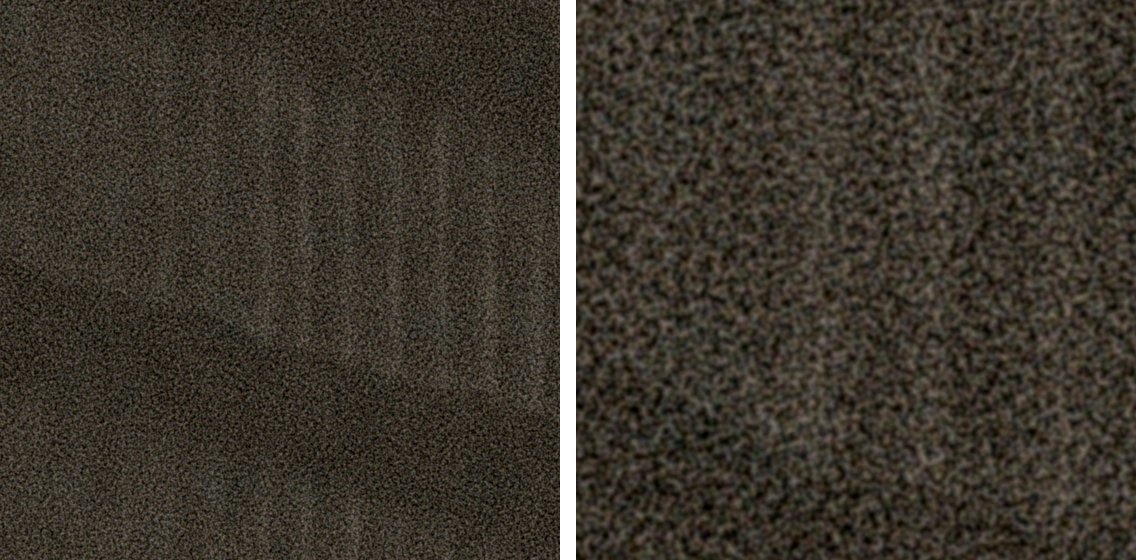
Left, the full canvas; right, a detail of the centre.
This texture is drawn by a three.js fragment shader. Its source:

```glsl
// Dark brown grainy cloth with slanted tiers of faint vertical ribs.
varying vec2 vUv;

const vec3 BASE_COLOR = vec3(0.226, 0.200, 0.163);
const vec3 TONE_TINT = vec3(1.0, 0.97, 0.94);     // how brightness moves each channel
const vec3 TEAL_SHIFT = vec3(-0.016, 0.002, 0.005);

const float GRAIN_FREQ = 145.0;
const float FINE_FREQ = 245.0;
const float GRAIN_GAIN = 0.205;
const float FINE_GAIN = 0.200;
const float CHROMA_FREQ = 130.0;
const float CHROMA_GAIN = 0.055;
const float MOTTLE_GAIN = 0.046;
const float BLOTCH_FREQ = 42.0;
const float BLOTCH_GAIN = 0.022;

const float TIER_SLOPE = 0.32;
const float TIER_START = 0.54;
const float TIER_PERIOD = 0.74;
const float PANEL_SHARE = 0.68;   // lit part of each tier
const float PANEL_LIGHT = 0.009;
const float FOLD_DARK = -0.026;
const float LEDGE_LIGHT = 0.020;

const float RIB_SPACING = 0.082;
const float RIB_WIDTH = 0.011;
const float RIB_LIGHT = 0.066;
const float RIB_SHADE = 0.020;

float hash(vec2 p) {
  vec3 q = fract(vec3(p.xyx) * 0.1031);
  q += dot(q, q.yzx + 33.33);
  return fract((q.x + q.y) * q.z);
}

vec2 gradient(vec2 cell) {
  float angle = 6.2832 * hash(cell);
  return vec2(cos(angle), sin(angle));
}

// Gradient noise, roughly -0.7 to 0.7
float noise(vec2 p) {
  vec2 i = floor(p);
  vec2 f = p - i;
  vec2 w = f * f * f * (f * (f * 6.0 - 15.0) + 10.0);
  vec2 e = vec2(1.0, 0.0);
  float low = mix(dot(gradient(i), f), dot(gradient(i + e.xy), f - e.xy), w.x);
  float high = mix(dot(gradient(i + e.yx), f - e.yx), dot(gradient(i + e.xx), f - e.xx), w.x);
  return mix(low, high, w.y);
}

float fbm(vec2 p) {
  float sum = 0.0;
  float gain = 0.6;
  for (int octave = 0; octave < 4; octave++) {
    sum += gain * noise(p);
    p = p * 2.03 + 17.3;
    gain *= 0.55;
  }
  return sum;
}

vec2 rotate(vec2 p, float angle) {
  float c = cos(angle);
  float s = sin(angle);
  return vec2(c * p.x - s * p.y, s * p.x + c * p.y);
}

// Narrow light ridges, each with a soft shadow to its right
float ribs(vec2 p, float tier) {
  float x = p.x + 0.006 * noise(vec2(p.x * 4.0, p.y * 5.0) + 40.0);
  float column = floor(x / RIB_SPACING);
  float sum = 0.0;
  for (int k = -1; k <= 1; k++) {
    float id = column + float(k);
    vec2 seed = vec2(id + 50.0, tier + 9.0);
    float center = (id + 0.68 + 0.24 * (hash(seed) - 0.5)) * RIB_SPACING;
    float d = (x - center) / RIB_WIDTH;
    float strength = mix(0.55, 1.0, hash(seed + 23.0));
    sum += strength * (RIB_LIGHT * exp(-d * d) - RIB_SHADE * exp(-0.4 * (d - 2.6) * (d - 2.6)));
  }
  float wear = clamp(0.85 + 0.9 * noise(vec2(p.x * 11.0, p.y * 7.0)), 0.3, 1.2);
  return sum * wear * mix(0.3, 0.9, smoothstep(0.2, 0.6, p.x));
}

// Lit panels, dark folds between them and a thin ledge at each panel foot
float tiers(vec2 p) {
  float slant = p.y + TIER_SLOPE * p.x + 0.07 * fbm(p * 5.0 + 3.0);
  float t = (slant - TIER_START) / TIER_PERIOD;
  float tier = floor(t);
  float phase = t - tier;
  float panel = smoothstep(0.0, 0.05, phase)
    * (1.0 - smoothstep(PANEL_SHARE - 0.07, PANEL_SHARE + 0.07, phase));
  float ledge = exp(-pow((phase - 0.035) / 0.022, 2.0)) * smoothstep(0.2, 0.5, p.x);
  return mix(FOLD_DARK, PANEL_LIGHT, panel) + LEDGE_LIGHT * ledge + panel * ribs(p, tier);
}

void main() {
  vec2 p = vUv;

  // Broad light and shade
  float tone = tiers(p) + MOTTLE_GAIN * fbm(p * vec2(13.0, 8.0) + 11.0);
  tone += BLOTCH_GAIN * noise(rotate(p, 0.2) * BLOTCH_FREQ + 90.0);

  // Fine weave grain, turned so the lattices do not line up
  tone += GRAIN_GAIN * noise(rotate(p, 0.6) * GRAIN_FREQ + 300.0);
  tone += FINE_GAIN * noise(rotate(p, -0.35) * FINE_FREQ + 500.0);

  // Colour speckle and cool patches
  vec2 c = rotate(p, 1.0) * CHROMA_FREQ + 200.0;
  vec3 speckle = CHROMA_GAIN * vec3(noise(c), 0.3 * noise(c + 71.7), noise(c + 143.3));
  float teal = smoothstep(0.05, 0.45, fbm(p * 11.0 + 60.0));

  vec3 color = BASE_COLOR + tone * TONE_TINT + speckle + teal * TEAL_SHIFT;
  gl_FragColor = vec4(clamp(color, 0.0, 1.0), 1.0);
}
```
